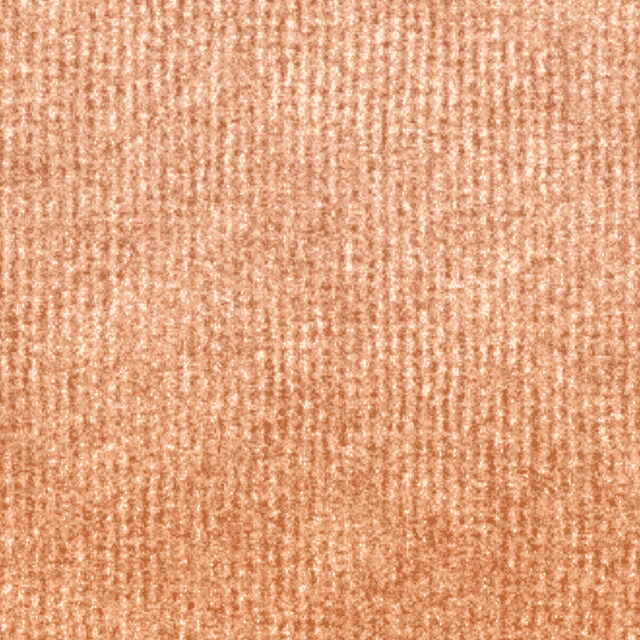
This texture is drawn by a Shadertoy shader. Its source:

```glsl
const vec2 REPEATS = vec2(43.0, 42.0);
const vec3 GROOVE = vec3(0.73, 0.42, 0.25);
const vec3 SHADE = vec3(0.83, 0.56, 0.41);
const vec3 BODY = vec3(0.91, 0.67, 0.52);
const vec3 LIGHT = vec3(0.96, 0.75, 0.62);
const vec3 GLINT = vec3(1.0, 0.92, 0.82);

float hash(vec2 p) {
    vec3 q = fract(vec3(p.xyx) * 0.1031);
    q += dot(q, q.yzx + 33.33);
    return fract((q.x + q.y) * q.z);
}

float noise(vec2 p) {
    vec2 cell = floor(p);
    vec2 f = fract(p);
    f = f * f * (3.0 - 2.0 * f);
    float low = mix(hash(cell), hash(cell + vec2(1.0, 0.0)), f.x);
    float high = mix(hash(cell + vec2(0.0, 1.0)), hash(cell + 1.0), f.x);
    return mix(low, high, f.y);
}

// Noise centred on zero
float signedNoise(vec2 p, float frequency) {
    return noise(p * frequency) - 0.5;
}

// Smooth ridge from -1 in the groove to 1 on the crest
float ridge(float x) {
    return -cos(6.2831853 * x);
}

// Pressed weave: strong vertical ribs crossed by weaker rows
float weave(vec2 p, float wear) {
    float rib = ridge(p.x);
    float row = ridge(p.y + 0.12 * sin(3.1415927 * p.x));
    float pit = (1.0 - rib) * (1.0 - row) * 0.25;
    float side = sin(6.2831853 * p.x);
    return (0.155 * rib + 0.05 * row + 0.04 * side - 0.05 * pit) * wear;
}

// Scattered bright flakes, one candidate in each cell
float flakes(vec2 uv, float frequency, float density) {
    vec2 p = uv * frequency;
    vec2 cell = floor(p);
    vec2 centre = 0.3 + 0.4 * vec2(hash(cell + 17.0), hash(cell + 43.0));
    vec2 offset = (fract(p) - centre) * vec2(1.2, 0.8);
    float present = step(1.0 - density, hash(cell + 91.0));
    return present * (1.0 - smoothstep(0.1, 0.5, length(offset)));
}

vec3 palette(float tone) {
    vec3 colour = mix(GROOVE, SHADE, smoothstep(0.0, 0.30, tone));
    colour = mix(colour, BODY, smoothstep(0.28, 0.52, tone));
    colour = mix(colour, LIGHT, smoothstep(0.50, 0.72, tone));
    return mix(colour, GLINT, smoothstep(0.70, 1.02, tone));
}

void mainImage(out vec4 fragColor, in vec2 fragCoord) {
    vec2 uv = fragCoord / iResolution.xy;

    // Slightly uneven threads
    vec2 warp = vec2(signedNoise(uv, 35.0), signedNoise(uv + 7.0, 35.0));
    vec2 p = uv * REPEATS + vec2(0.25, 0.4) * warp;
    p.x += 0.4 * signedNoise(uv + 3.0, 5.0);
    vec2 stitch = floor(p);

    // Relief fades in worn patches and toward the bottom
    float wear = 0.75 + 0.25 * smoothstep(0.0, 0.6, uv.y);
    wear *= 1.0 + 0.7 * signedNoise(uv + 11.0, 9.0);
    float tone = 0.51 + weave(p, wear);
    tone += 0.07 * (hash(stitch) - 0.5);

    // Pale streaks run along the ribs
    float crest = 0.5 + 0.5 * ridge(p.x);
    tone += 0.20 * crest * signedNoise(uv * vec2(1.0, 0.4) + 13.0, 43.0);

    // Powder grain at several sizes
    tone += 0.28 * signedNoise(uv, 90.0);
    tone += 0.52 * signedNoise(uv + 5.0, 190.0);
    tone += 0.50 * signedNoise(uv + 9.0, 330.0);

    // Broad cloudy patches, lit top and deeper bottom
    float depth = 1.0 - uv.y;
    tone += 0.14 * signedNoise(uv + 2.0, 6.0);
    tone += 0.10 * signedNoise(uv + 21.0, 15.0);
    tone += 0.055 - 0.15 * depth;

    // Shimmer gathers on the crests and low on the sheet
    float shimmer = flakes(uv, 150.0, 0.05 + 0.10 * depth);
    shimmer += 0.7 * flakes(uv + 0.37, 230.0, 0.08);
    tone += 0.46 * shimmer * (0.4 + 0.6 * crest);

    vec3 colour = palette(tone);

    // Warmer orange toward the bottom, paler pink at the top
    float warmth = smoothstep(0.25, 1.0, depth) * (1.0 - smoothstep(0.6, 1.0, tone));
    colour += mix(vec3(0.0, 0.005, 0.015), vec3(0.01, -0.02, -0.05), warmth);
    fragColor = vec4(clamp(colour, 0.0, 1.0), 1.0);
}
```
